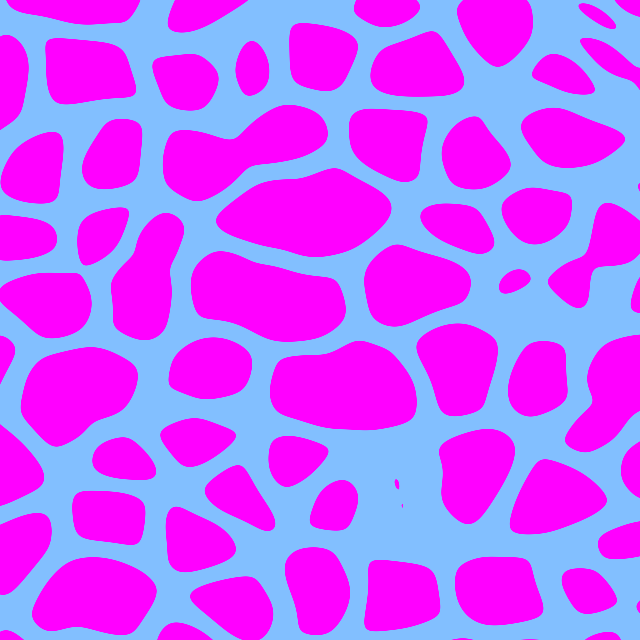
A Shadertoy shader for this pattern:

```glsl
// Irregular rounded magenta patches separated by pale blue channels.

const vec3  PATCH_COLOUR   = vec3(1.0, 0.0, 1.0);
const vec3  CHANNEL_COLOUR = vec3(0.51, 0.75, 1.0);
const vec2  GRID        = vec2(7.2, 8.5); // seeds across and up the canvas
const float JITTER      = 0.84;           // seed scatter, in cells
const float MERGE_SHARE = 0.55;           // chance that two cells join
const float TALL_SHARE  = 0.3;            // share of blocks joining upwards
const float CHANNEL     = 0.21;           // channel width, in cells
const float SHARPNESS   = 9.0;            // higher gives tighter corners
const float WARP        = 0.09;           // outline waviness, in cells
const float EDGE_BLUR   = 0.3;            // half width of the edge, in pixels

vec2 hash2(vec2 p) {
    vec3 q = fract(p.xyx * vec3(0.1031, 0.1030, 0.0973));
    q += dot(q, q.yzx + 33.33);
    return fract((q.xx + q.yz) * q.zy);
}

// Scattered seed; odd rows are shifted like bricks.
vec2 seedOf(vec2 cell) {
    vec2 shift = vec2(0.5 * mod(cell.y, 2.0), 0.0);
    return cell + 0.5 + shift + JITTER * (hash2(cell + 41.0) - 0.5);
}

// Cells with the same group belong to one patch.
vec2 groupOf(vec2 cell) {
    vec2 block = floor(cell / 2.0) * 2.0;
    bool tall = hash2(block + 87.0).x < TALL_SHARE;
    vec2 anchor = tall ? vec2(cell.x, block.y) : vec2(block.x, cell.y);
    return hash2(anchor + 17.0).y < MERGE_SHARE ? anchor : cell;
}

// Layered sines bend the outlines.
vec2 warp(vec2 p) {
    vec2 slow = sin(2.3 * p.yx + vec2(0.7, 2.1) + 1.1 * p);
    vec2 fast = sin(5.1 * p.yx + vec2(3.9, 1.3) - 2.0 * p);
    return p + WARP * (slow + 0.4 * fast);
}

// Soft gap between the nearest group and all the others.
float patchField(vec2 p) {
    vec2 home = floor(p);
    vec2 nearestCell = home;
    float nearest = 1e3;
    for (int y = -2; y <= 2; y++)
    for (int x = -2; x <= 2; x++) {
        vec2 cell = home + vec2(x, y);
        float d = distance(p, seedOf(cell));
        if (d < nearest) {
            nearest = d;
            nearestCell = cell;
        }
    }

    vec2 group = groupOf(nearestCell);
    float inside = 0.0, outside = 1e-9;
    for (int y = -2; y <= 2; y++)
    for (int x = -2; x <= 2; x++) {
        vec2 cell = home + vec2(x, y);
        float weight = exp(SHARPNESS * (nearest - distance(p, seedOf(cell))));
        if (groupOf(cell) == group) inside += weight;
        else outside += weight;
    }
    return log(inside / outside) / SHARPNESS;
}

void mainImage(out vec4 fragColor, in vec2 fragCoord) {
    vec2 p = warp(fragCoord / iResolution.y * GRID + 20.0);
    float field = patchField(p) - CHANNEL;

    // Crisp, lightly smoothed edge.
    float blur = clamp(EDGE_BLUR * fwidth(field), 1e-4, 0.05);
    float cover = smoothstep(-blur, blur, field);
    fragColor = vec4(mix(CHANNEL_COLOUR, PATCH_COLOUR, cover), 1.0);
}
```
